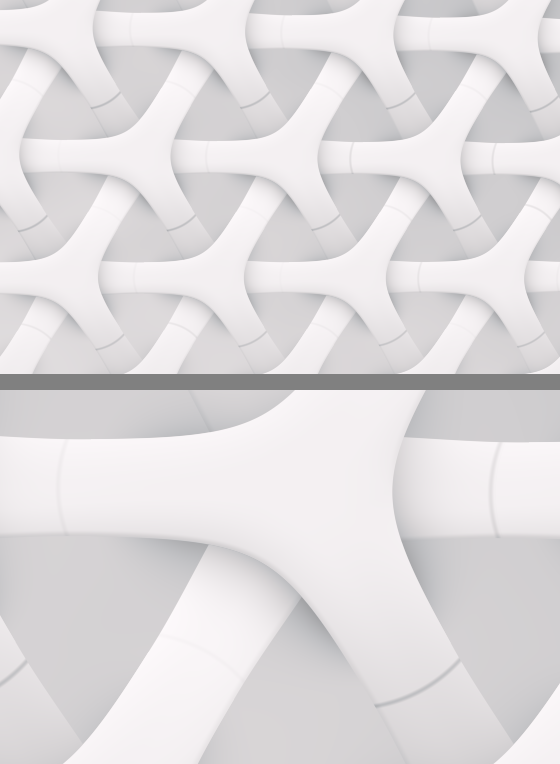
Top, the full canvas; bottom, a detail of the centre.
A Shadertoy shader for this pattern:

```glsl
// A woven screen of smooth white three-armed struts over pale grey openings.
// Struts sit on a gently warped triangular lattice; each arm tucks under the
// neighbouring hub, with shading taken from a rounded distance profile.

const vec2  ORIGIN      = vec2(0.384, 0.387); // lattice centre, canvas widths
const vec2  DENSITY     = vec2(3.79, 4.545);  // columns and rows per width
const float ROW_HEIGHT  = 0.8660254;
const float ARM_HALF    = 0.112;              // arm half width, lattice units
const float ARM_LENGTH  = 0.93;
const float FLARE       = 0.061;              // extra half width at the hub
const float FLARE_START = 0.1;
const float FLARE_FALL  = 0.106;
const float HUB_REACH   = 0.5;                // part of a strut that lies on top
const float SEAM_AT     = 0.54;
const float SEAM_WIDTH  = 0.007;
const float SHADOW_SIZE = 0.06;
const vec2  LIGHT       = vec2(-0.17, 0.98);
const float SURFACE     = 0.955;
const float OPENING     = 0.862;

float hash(vec2 p) {
    return fract(sin(dot(p, vec2(127.1, 311.7))) * 4375.85);
}

// Slight perspective and tilt, then lattice units
vec2 toLattice(vec2 p) {
    vec2 q = p - ORIGIN;
    q.y += q.x * (0.006 + 0.04 * q.y);
    float column = q.x * (DENSITY.x + 0.2 * q.x) * (1.0 - 0.1 * q.y) + 0.5;
    float row = q.y * (DENSITY.y - 0.47 * q.y);
    return vec2(column, row * ROW_HEIGHT);
}

// Signed distance to one strut (x) and its grey value (y)
vec2 strut(vec2 q, vec2 id, float pixel) {
    // Nearest of the left, lower right and upper right arms
    vec2 dir = vec2(-1.0, 0.0);
    float arm = 0.0;
    for (int k = 1; k < 3; k++) {
        vec2 other = vec2(0.5, k == 1 ? -ROW_HEIGHT : ROW_HEIGHT);
        if (dot(q, other) > dot(q, dir)) {
            dir = other;
            arm = float(k);
        }
    }
    vec2 side = vec2(-dir.y, dir.x);
    float along = dot(q, dir);
    float across = dot(q, side);

    // Outline flaring smoothly into the hub
    float flare = exp(-max(along - FLARE_START, 0.0) / FLARE_FALL);
    float slope = FLARE / FLARE_FALL * flare;
    float halfWidth = ARM_HALF + FLARE * flare
                    + slope * max(FLARE_START - along, 0.0)
                    + 0.015 * smoothstep(0.5, 0.9, along);
    float d = (abs(across) - halfWidth) / sqrt(1.0 + slope * slope);
    vec2 outward = normalize(side * (across < 0.0 ? -1.0 : 1.0) + dir * slope);

    // Rounded edges and arms sinking away from the hub
    float tilt = pow(clamp(1.0 + d / 0.115, 0.0, 1.0), 1.6);
    float sink = smoothstep(0.08, 0.75, along);
    float lit = dot(outward * tilt * 0.42 + dir * sink * 0.62, LIGHT);
    float grey = SURFACE + lit * (lit < 0.0 ? 0.15 : 0.06);
    grey -= 0.08 * smoothstep(-0.016, 0.0, d) * max(-outward.y, 0.0);

    // Curved joint of uneven strength on each arm
    float chance = hash(id + arm * 17.3);
    float bulge = 0.02 * (1.0 - across * across / (halfWidth * halfWidth));
    float seam = abs(along - SEAM_AT - bulge - 0.03 * (chance - 0.5));
    float strength = arm == 1.0 ? 0.13 : 0.01 + 0.06 * chance * chance;
    grey -= strength * (1.0 - smoothstep(0.0, SEAM_WIDTH + pixel, seam));
    grey -= 0.006 * chance * smoothstep(0.0, pixel, along - SEAM_AT - bulge);
    return vec2(max(d, along - ARM_LENGTH), grey);
}

// Soft backdrop seen through the openings
float backdrop(vec2 p) {
    float cloud = sin(p.x * 17.0 + 2.0 * sin(p.y * 13.0))
                + 0.6 * sin(p.y * 29.0 - p.x * 11.0 + 1.0);
    return OPENING - 0.055 * smoothstep(0.1, 1.0, p.x) * (0.5 + p.y)
         - 0.03 * p.y + 0.007 * cloud;
}

// Grey value to a faintly warm white or cool shadow
vec3 tone(float v) {
    vec3 cool = vec3(0.995, 0.997, 1.012);
    vec3 warm = vec3(1.0, 0.985, 0.992);
    return clamp(v * mix(cool, warm, smoothstep(0.74, 0.86, v)), 0.0, 1.0);
}

void mainImage(out vec4 fragColor, in vec2 fragCoord) {
    vec2 p = fragCoord / iResolution.x;
    vec2 g = toLattice(p);
    float pixel = DENSITY.x / iResolution.x;
    float row = g.y / ROW_HEIGHT;
    vec2 base = floor(vec2(g.x - 0.5 * row, row) + 0.5);
    float grey = backdrop(p);

    // First whole struts, then hubs with their shadows on top
    for (int layer = 0; layer < 2; layer++)
    for (int j = -1; j <= 1; j++)
    for (int i = -1; i <= 1; i++) {
        vec2 id = base + vec2(i, j);
        vec2 q = g - vec2(id.x + 0.5 * id.y, id.y * ROW_HEIGHT);
        float reach = length(q);
        if (layer == 1 && reach > HUB_REACH) continue;
        vec2 s = strut(q, id, pixel);
        if (layer == 1) {
            float below = 0.5 - 0.5 * q.y / max(reach, 0.001);
            float fade = 1.0 - smoothstep(0.28, HUB_REACH, reach);
            grey *= 1.0 - mix(0.07, 0.24, below) * fade
                  * exp(-max(s.x, 0.0) / SHADOW_SIZE);
        }
        grey = mix(grey, s.y, 1.0 - smoothstep(-0.7 * pixel, 0.7 * pixel, s.x));
    }

    // Light haze towards the bottom
    grey = mix(grey, 0.9, 0.22 * (1.0 - smoothstep(0.0, 0.25, p.y)));
    fragColor = vec4(tone(grey), 1.0);
}
```
